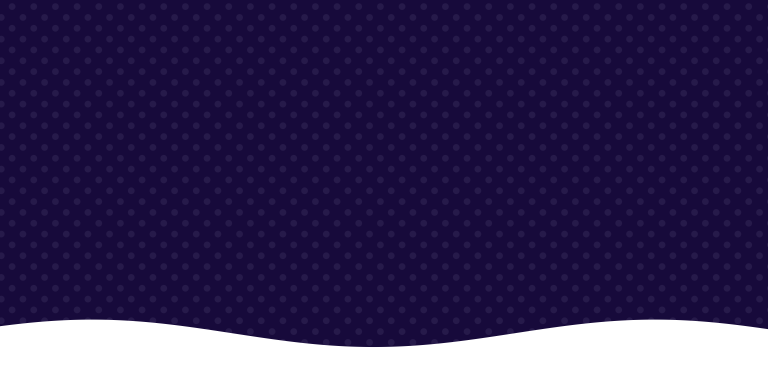
Give the GLSL for this background, as a Shadertoy shader.

```glsl
// A deep indigo field of faint staggered dots above a white wave.
// Two offset square grids of discs make the dots; a cosine shapes the wave.
// All lengths are in canvas heights, with the origin at the lower left.

#define DOT_PERIOD 0.05642
#define DOT_RADIUS 0.0087
#define DOT_ORIGIN vec2(0.0315, 0.9828)
#define WAVE_LEVEL 0.132
#define WAVE_HEIGHT 0.0357
#define WAVE_PERIOD 1.466
#define WAVE_CREST 0.2396
#define FIELD_COLOR vec3(0.09, 0.04, 0.23)
#define DOT_COLOR vec3(0.15, 0.10, 0.29)
#define WAVE_COLOR vec3(1.0)

const float TAU = 6.283185;

// Coverage of a shape from its signed distance, softened over one pixel
float coverage(float dist, float pixel) {
    return clamp(0.5 - dist / pixel, 0.0, 1.0);
}

// Signed distance to the nearest disc of two interleaved grids
float dotsDistance(vec2 p) {
    vec2 cell = (p - DOT_ORIGIN) / DOT_PERIOD;
    float mainGrid = length(fract(cell + 0.5) - 0.5);
    float offsetGrid = length(fract(cell) - 0.5);
    return min(mainGrid, offsetGrid) * DOT_PERIOD - DOT_RADIUS;
}

// Approximate signed distance to the area below the wave
float waveDistance(vec2 p) {
    float frequency = TAU / WAVE_PERIOD;
    float phase = (p.x - WAVE_CREST) * frequency;
    float crestLine = WAVE_LEVEL + WAVE_HEIGHT * cos(phase);
    float slope = WAVE_HEIGHT * frequency * sin(phase);
    return (p.y - crestLine) / sqrt(1.0 + slope * slope);
}

void mainImage(out vec4 fragColor, in vec2 fragCoord) {
    vec2 p = fragCoord / iResolution.y;
    float pixel = 1.0 / iResolution.y;

    // Dotted field, then the wave in front
    vec3 color = mix(FIELD_COLOR, DOT_COLOR, coverage(dotsDistance(p), pixel));
    color = mix(color, WAVE_COLOR, coverage(waveDistance(p), pixel));
    fragColor = vec4(color, 1.0);
}
```
